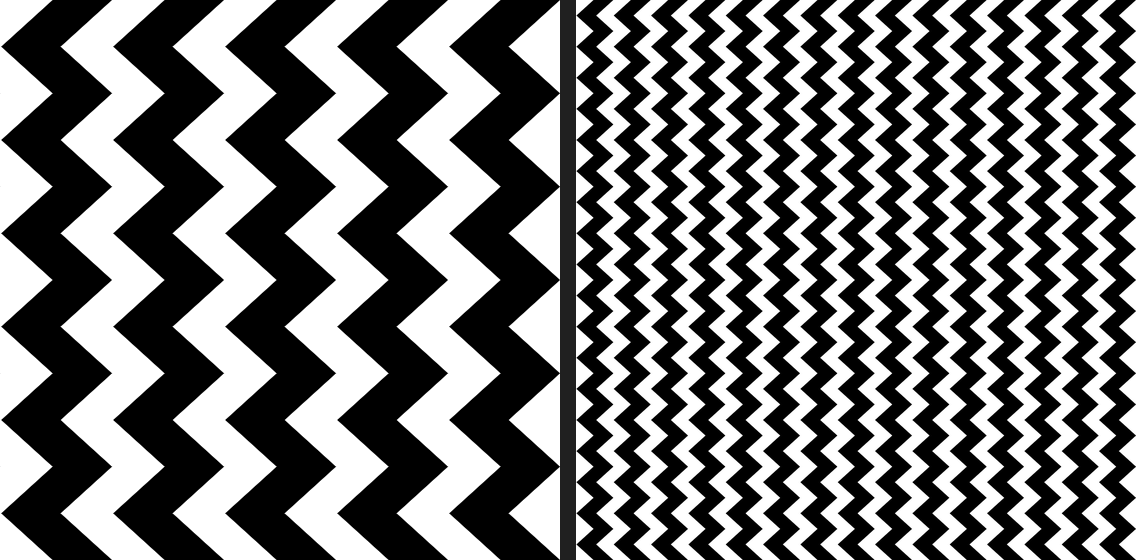
Left, the tile; right, the same tile 3 across and 3 down.
Give the GLSL for this pattern, as a Shadertoy shader.

```glsl
// Vertical black zigzag bands on white: five across, six zigzags down.
// A triangle wave shifts each band's centre line sideways; the distance to
// that line, scaled by the slope, gives evenly smoothed edges that tile.

// Triangle wave of period 1: one at whole numbers, zero halfway between
float triangleWave(float t) {
    return abs(2.0 * fract(t) - 1.0);
}

// Signed distance to the nearest band in canvas units, negative inside
float zigzagBand(vec2 uv, vec2 repeats) {
    float swing = 0.459;
    float centre = 0.276 + swing * triangleWave(uv.y * repeats.y);
    float across = abs(fract(uv.x * repeats.x - centre + 0.5) - 0.5) - 0.2653;

    // Turn the horizontal gap into a perpendicular one
    float slope = 2.0 * swing * repeats.y / repeats.x;
    return across / repeats.x * inversesqrt(1.0 + slope * slope);
}

void mainImage(out vec4 fragColor, in vec2 fragCoord) {
    vec2 uv = fragCoord / iResolution.xy;
    float pixel = 1.0 / min(iResolution.x, iResolution.y);

    // Black inside the bands, white outside, blended over one pixel
    float white = clamp(zigzagBand(uv, vec2(5.0, 6.0)) / pixel + 0.5, 0.0, 1.0);
    fragColor = vec4(vec3(white), 1.0);
}
```
